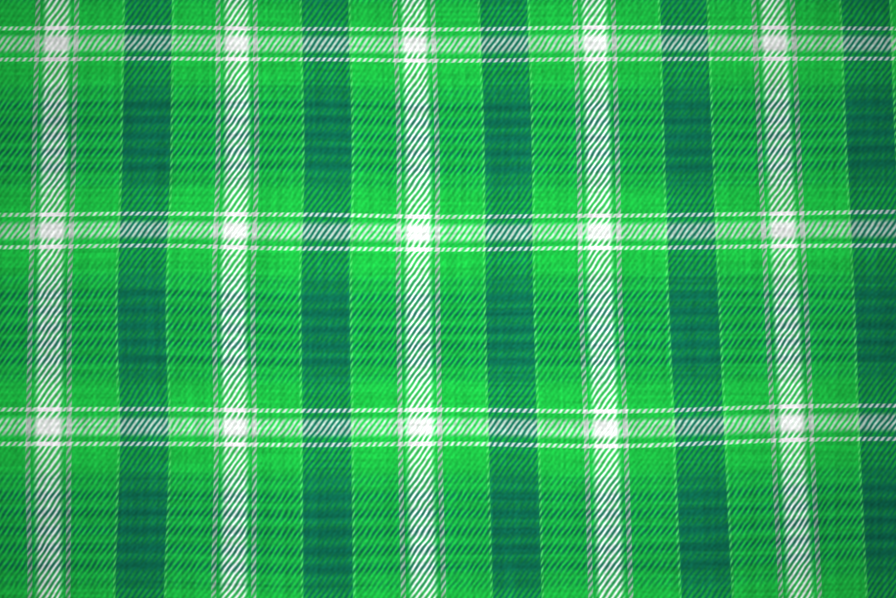
Write a WebGL 2 fragment shader that draws this texture.

```glsl
#version 300 es
precision highp float;

uniform vec2 u_resolution;
out vec4 outColor;

const vec3 TEAL = vec3(0.05, 0.41, 0.31);
const vec3 GREEN = vec3(0.12, 0.75, 0.27);
const vec3 LIME = vec3(0.36, 0.88, 0.42);
const vec3 WHITE = vec3(0.97, 0.96, 0.97);
const vec3 GREY = vec3(0.74, 0.71, 0.74);

float hash(vec2 p) {
  vec3 q = fract(p.xyx * 0.1031);
  q += dot(q, q.yzx + 33.33);
  return fract((q.x + q.y) * q.z);
}

float noise(vec2 p) {
  vec2 i = floor(p), f = fract(p);
  f *= f * (3.0 - 2.0 * f);
  return mix(mix(hash(i), hash(i + vec2(1, 0)), f.x),
             mix(hash(i + vec2(0, 1)), hash(i + vec2(1, 1)), f.x), f.y);
}

// Soft stripe of the given half width around distance zero
float stripe(float d, float halfWidth, float soft) {
  return 1.0 - smoothstep(halfWidth - soft, halfWidth + soft, abs(d));
}

// Distance to the nearest repeat centre, from 0 to 0.5
float repeatDistance(float t) {
  return abs(fract(t + 0.5) - 0.5);
}

// Vertical threads: white core, grey side lines, green field, teal bar
vec3 warpColor(float u, float soft) {
  float d = repeatDistance(u);
  vec3 c = mix(GREEN, TEAL, smoothstep(0.355 - soft, 0.375 + soft, d));
  c = mix(c, LIME, 0.8 * stripe(d - 0.362, 0.007, soft));
  c = mix(c, GREY, 0.85 * stripe(d - 0.106, 0.014, soft));
  return mix(c, WHITE, stripe(d, 0.068, soft + 0.012));
}

// Horizontal threads: white band with two lines, green fading to ribbed teal
vec3 weftColor(float v, float soft) {
  float d = repeatDistance(v);
  float ribs = 0.72 + 0.28 * cos(6.2832 * d * 12.0);
  vec3 c = mix(GREEN, TEAL, smoothstep(0.15, 0.36, d) * ribs);
  c = mix(c, WHITE, stripe(d - 0.085, 0.011, soft));
  return mix(c, WHITE, 0.9 * stripe(d, 0.043, soft + 0.01));
}

void main() {
  vec2 p = gl_FragCoord.xy / u_resolution.y;
  vec2 middle = 0.5 * u_resolution / u_resolution.y;

  // Loose cloth: gentle ripples, columns fanning out downwards
  vec2 ripple = vec2(noise(p * 4.0), noise(p * 4.0 + 37.0)) - 0.5;
  vec2 cloth = p + 0.009 * ripple;
  float depth = 1.0 - cloth.y;
  depth += 0.028 * depth * depth * smoothstep(1.0, 1.5, p.x);
  float u = (cloth.x - 0.095 + 0.0155 * depth) / (0.3 + 0.0142 * depth);
  float down = depth - 0.0735;
  float v = down * (3.287 - 0.278 * down);

  // Twill: diagonal ribs decide which thread lies on top
  float phase = dot(cloth, vec2(100.0, -70.0));
  float detail = 1.0 - smoothstep(0.6, 1.0, 170.0 / u_resolution.y);
  float rib = detail * sin(6.2832 * (phase + 0.25 * noise(p * 60.0)));
  float weftOnTop = 0.48 + 0.4 * rib;

  // Uneven thickness of single threads
  float slubs = noise(cloth * vec2(220.0, 7.0)) + noise(cloth * vec2(7.0, 220.0)) - 1.0;
  float grain = noise(cloth * 260.0) - 0.5;

  float soft = max(0.006, 2.2 / u_resolution.y);
  vec3 color = mix(warpColor(u, soft), weftColor(v, soft), weftOnTop);
  color *= 1.0 + 0.11 * slubs + 0.1 * grain - 0.05 * rib;

  // Lamp light falling off towards the corners
  vec2 away = p - middle;
  color *= 1.1 - 0.4 * dot(away, away);
  outColor = vec4(clamp(color, 0.0, 1.0), 1.0);
}
```
